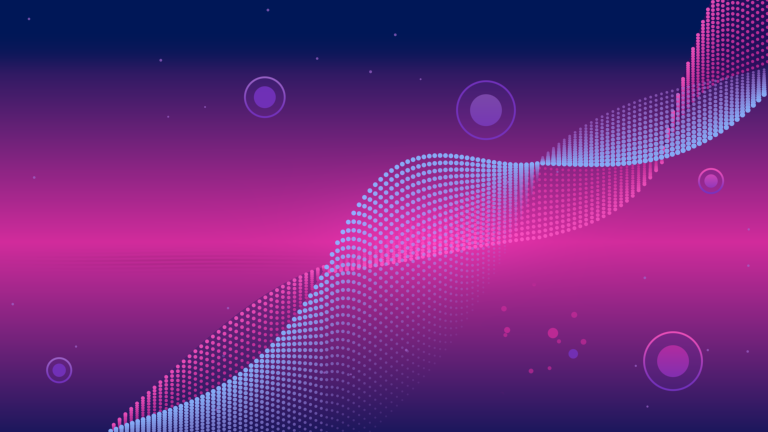
Reproduce this background procedurally as a Shadertoy shader.

```glsl
const vec3 NAVY = vec3(0.0, 0.09, 0.34);
const vec3 INDIGO = vec3(0.11, 0.09, 0.36);
const vec3 PLUM = vec3(0.42, 0.13, 0.47);
const vec3 MAGENTA = vec3(0.82, 0.17, 0.61);
const vec3 PINK = vec3(0.95, 0.32, 0.74);
const vec3 VIOLET = vec3(0.46, 0.20, 0.76);
const vec3 LILAC = vec3(0.62, 0.40, 0.80);
const vec3 SKY = vec3(0.52, 0.68, 0.97);

vec2 hash2(vec2 cell) {
    vec2 s = vec2(dot(cell, vec2(127.1, 311.7)), dot(cell, vec2(269.5, 183.3)));
    return fract(sin(s) * 43758.5);
}

float inside(float dist, float soft) {
    return 1.0 - smoothstep(-soft, soft, dist);
}

// Cubic through four evenly spaced heights
float cubic(vec4 h, float t) {
    float u = 3.0 * t, a = u - 1.0, b = u - 2.0, c = u - 3.0;
    return dot(h, vec4(-a * b * c / 6.0, u * b * c * 0.5, -u * a * c * 0.5, u * a * b / 6.0));
}

vec3 background(vec2 p) {
    float d = abs(p.y - 0.44) / 0.44;
    vec3 col = mix(MAGENTA, PLUM, clamp(d / 0.56, 0.0, 1.0));
    col = mix(col, INDIGO, clamp((d - 0.56) / 0.44, 0.0, 1.0));
    col = mix(col, NAVY, smoothstep(0.82, 0.93, p.y));
    // Faint horizontal streaks
    float band = exp(-pow((p.y - 0.395) / 0.018, 2.0)) * exp(-pow((p.x - 0.42) / 0.25, 2.0));
    return col * (1.0 - 0.08 * band * (0.5 + 0.5 * sin(p.y * 700.0 + sin(p.x * 9.0))));
}

// Sparse cellular specks
float specks(vec2 p, float scale, float density, float radius, float px) {
    vec2 cell = floor(p * scale);
    vec2 pick = hash2(cell + 31.0);
    vec2 centre = (cell + 0.2 + 0.6 * hash2(cell)) / scale;
    return step(pick.x, density) * inside(length(p - centre) - radius * (0.5 + 0.5 * pick.y), px);
}

// Dots between two curves: x is coverage, y is height across the sheet
vec2 sheetDots(vec2 p, vec2 span, vec4 low, vec4 top, float gap, float rows, vec2 radii, float px) {
    vec2 result = vec2(0.0);
    for (int i = -1; i <= 1; i++) {
        float x = (floor(p.x / gap) + float(i) + 0.5) * gap;
        if (x < span.x || x > span.y) continue;
        float t = (x - span.x) / (span.y - span.x);
        float base = cubic(low, t);
        float height = max(cubic(top, t) - base, 0.001);
        float row = clamp(floor((p.y - base) / height * rows), 0.0, rows - 1.0);
        float v = (row + 0.5) / rows;
        float dist = length(p - vec2(x, base + v * height));
        float cover = inside(dist - mix(radii.x, radii.y, v), px);
        if (cover > result.x) result = vec2(cover, v);
    }
    return result;
}

float sheetFill(vec2 p, vec2 span, vec4 low, vec4 top, float px) {
    float t = (p.x - span.x) / (span.y - span.x);
    if (t < 0.0 || t > 1.0) return 0.0;
    return inside(cubic(low, t) - p.y, px) * inside(p.y - cubic(top, t), px);
}

vec3 paint(vec3 col, vec2 dots, vec3 lowCol, vec3 topCol, vec2 alpha) {
    return mix(col, mix(lowCol, topCol, dots.y), dots.x * mix(alpha.x, alpha.y, dots.y));
}

// Filled core with a thin outer ring
vec3 orb(vec3 col, vec2 p, vec2 centre, float radius, vec3 core, vec3 rim, float px) {
    vec2 q = p - centre;
    float d = length(q);
    vec3 shade = mix(VIOLET, core, 0.5 + 0.5 * clamp(q.y / radius, -1.0, 1.0));
    col = mix(col, VIOLET, 0.12 * inside(d - radius, px));
    col = mix(col, shade, 0.85 * inside(d - radius * 0.55, px));
    vec3 ring = mix(VIOLET, rim, smoothstep(-radius, radius, q.y));
    return mix(col, ring, 0.9 * inside(abs(d - radius) - 0.0022, px));
}

void mainImage(out vec4 fragColor, in vec2 fragCoord) {
    vec2 p = fragCoord / iResolution.y;
    p.x *= 1.7778 * iResolution.y / iResolution.x;
    float px = 0.8 / iResolution.y;
    vec3 col = background(p);

    // Stars and drifting bubbles
    col = mix(col, LILAC, 0.7 * specks(p, 9.0, 0.2, 0.0035, px));
    float cluster = inside(length((p - vec2(1.24, 0.21)) / vec2(0.14, 0.13)) - 1.0, 0.1);
    col = mix(col, MAGENTA, 0.6 * cluster * specks(p, 16.0, 0.35, 0.007, px));
    col = mix(col, MAGENTA, 0.75 * inside(length(p - vec2(1.280, 0.229)) - 0.012, px));
    col = mix(col, VIOLET, 0.8 * inside(length(p - vec2(1.327, 0.181)) - 0.011, px));
    col = mix(col, MAGENTA, 0.7 * inside(length(p - vec2(1.174, 0.236)) - 0.007, px));

    // Orbs
    col = orb(col, p, vec2(0.613, 0.775), 0.046, VIOLET, LILAC, px);
    col = orb(col, p, vec2(1.125, 0.745), 0.067, LILAC * 0.85, VIOLET, px);
    col = orb(col, p, vec2(1.646, 0.581), 0.028, PINK, PINK, px);
    col = orb(col, p, vec2(1.558, 0.164), 0.067, MAGENTA, PINK, px);
    col = orb(col, p, vec2(0.137, 0.143), 0.028, VIOLET, LILAC, px);

    // Ribbon spans and the edges shared by its sheets
    vec2 left = vec2(0.25, 0.752), middle = vec2(0.752, 1.25), right = vec2(1.25, 1.778);
    vec2 bend = vec2(1.25, 1.539), tip = vec2(1.528, 1.778);
    vec4 leftEdge = vec4(0.0, 0.0625, 0.162, 0.38);
    vec4 leftCrest = vec4(0.005, 0.162, 0.299, 0.383);
    vec4 tipLow = vec4(0.63, 0.77, 0.82, 0.85), tipTop = vec4(0.63, 0.91, 1.1, 1.2);

    // Pink sheets
    col = mix(col, INDIGO, 0.3 * sheetFill(p, left, leftEdge, leftCrest, px));
    col = mix(col, vec3(0.2, 0.04, 0.36), 0.65 * sheetFill(p, tip, tipLow, tipTop, px));
    vec2 dots = sheetDots(p, left, leftEdge, leftCrest, 0.0135, 9.0, vec2(0.0035, 0.0045), px);
    col = paint(col, dots, MAGENTA, PINK, vec2(0.75, 0.95));
    dots = sheetDots(p, middle, vec4(0.37, 0.391, 0.421, 0.444), vec4(0.38, 0.472, 0.549, 0.618), 0.0135, 13.0, vec2(0.0045, 0.003), px);
    col = paint(col, dots, PINK, MAGENTA, vec2(0.9, 0.7));
    dots = sheetDots(p, bend, vec4(0.444, 0.472, 0.525, 0.634), vec4(0.618, 0.611, 0.616, 0.636), 0.0135, 13.0, vec2(0.0045, 0.003), px);
    col = paint(col, dots, PINK, MAGENTA, vec2(0.9, 0.7));
    dots = sheetDots(p, tip, tipLow, tipTop, 0.0115, 22.0, vec2(0.0035, 0.0045), px);
    col = paint(col, dots, MAGENTA, PINK, vec2(0.75, 0.95));

    // Blue sheets
    dots = sheetDots(p, left, vec4(-0.03, -0.12, -0.15, -0.10), leftEdge, 0.0125, 28.0, vec2(0.0022, 0.0055), px);
    col = paint(col, dots, LILAC, SKY, vec2(0.3, 1.0));
    dots = sheetDots(p, middle, vec4(-0.10, 0.05, 0.26, 0.595), vec4(0.38, 0.623, 0.641, 0.623), 0.0125, 28.0, vec2(0.002, 0.0055), px);
    col = paint(col, dots, LILAC, SKY, vec2(0.15, 1.0));
    dots = sheetDots(p, right, vec4(0.623, 0.616, 0.655, 0.79), vec4(0.63, 0.75, 0.806, 0.843), 0.0125, 14.0, vec2(0.0062, 0.003), px);
    col = paint(col, dots, SKY, LILAC, vec2(1.0, 0.65));

    // Soft glow where the sheets overlap
    col += 0.1 * PINK * exp(-dot((p - vec2(1.0, 0.46)) * vec2(4.0, 9.0), (p - vec2(1.0, 0.46)) * vec2(4.0, 9.0)));
    fragColor = vec4(col, 1.0);
}
```
